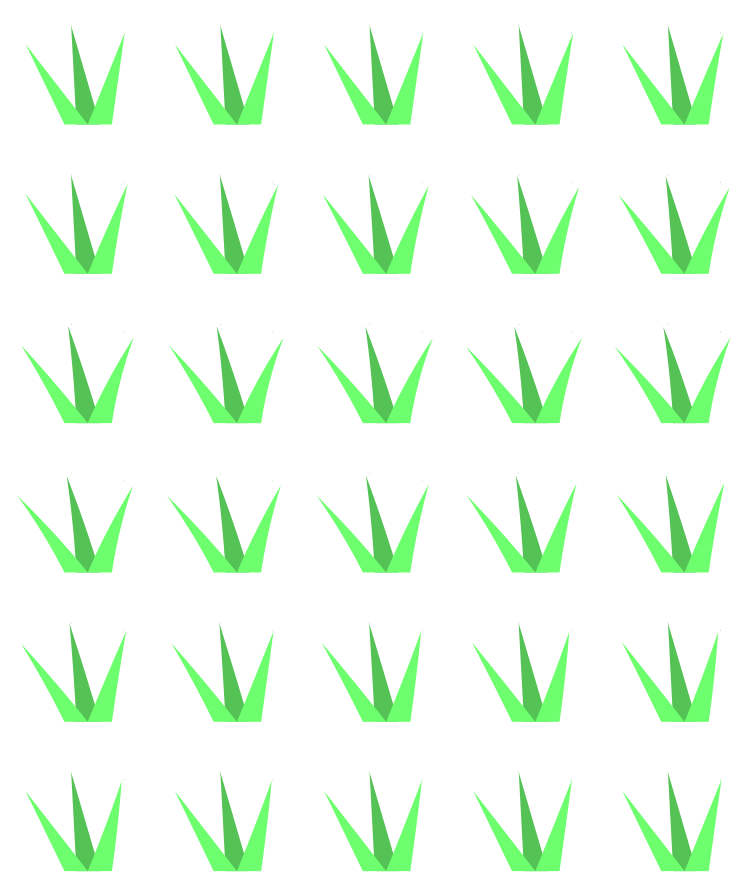
Write a Shadertoy shader that draws this pattern.

```glsl
// Grid of three-bladed grass tufts, each a successive step of one slow sway.
#define GRID vec2(5.0, 6.0)
#define GROUND 0.1664
#define BEND 2.0
#define SPECK_RADIUS 0.003
#define LEFT_TIP vec2(0.172, 0.703)
#define MID_TIP vec2(0.477, 0.828)
#define RIGHT_TIP vec2(0.836, 0.781)
#define PAPER vec3(1.0)
#define LIGHT_GREEN vec3(0.43, 1.0, 0.43)
#define DARK_GREEN vec3(0.33, 0.76, 0.33)

const float PI = 3.14159;

// Raised cosine: 1 at the centre, 0 beyond the half width.
float swell(float stepIndex, float centre, float halfWidth) {
    return 0.5 + 0.5 * cos(PI * min(abs(stepIndex - centre) / halfWidth, 1.0));
}

// Coverage of a blade rooted between roots.x and roots.y, its tip displaced by sway.
float blade(vec2 p, vec2 roots, vec2 tip, vec2 sway, vec2 pixel) {
    float t = max((p.y - GROUND) / (tip.y + sway.y - GROUND), 0.0);
    vec2 edges = mix(roots, vec2(tip.x), t) + sway.x * pow(t, BEND);
    float overlap = min(edges.y, p.x + 0.5 * pixel.x) - max(edges.x, p.x - 0.5 * pixel.x);
    float aboveGround = clamp((p.y - GROUND) / pixel.y + 0.5, 0.0, 1.0);
    return clamp(overlap / pixel.x, 0.0, 1.0) * aboveGround;
}

// Faint dot left at the resting tip of a blade.
float speck(vec2 p, vec2 tip, vec2 pixel) {
    float d = length(p - tip) - SPECK_RADIUS;
    return 0.5 * clamp(0.5 - d / pixel.x, 0.0, 1.0);
}

void mainImage(out vec4 fragColor, in vec2 fragCoord) {
    vec2 pixel = GRID / iResolution.xy;
    vec2 grid = fragCoord * pixel;
    vec2 p = fract(grid);
    vec2 cell = floor(grid);

    // Steps run left to right, then top to bottom.
    float stepIndex = cell.x + GRID.x * (GRID.y - 1.0 - cell.y);
    vec2 leftSway = vec2(-0.055, -0.023) * swell(stepIndex, 15.0, 11.0);
    vec2 midSway = vec2(-0.031, -0.016) * swell(stepIndex, 14.0, 10.0);
    vec2 rightSway = vec2(0.066, -0.043) * swell(stepIndex, 12.0, 11.0)
                   - vec2(0.023, 0.012) * swell(stepIndex, 24.0, 5.0);

    // Dark blade behind, light blades in front.
    vec3 color = PAPER;
    color = mix(color, DARK_GREEN, speck(p, MID_TIP, pixel));
    color = mix(color, DARK_GREEN, speck(p, RIGHT_TIP - vec2(0.006, 0.003), pixel));
    color = mix(color, DARK_GREEN, blade(p, vec2(0.512, 0.670), MID_TIP, midSway, pixel));
    color = mix(color, LIGHT_GREEN, blade(p, vec2(0.432, 0.588), LEFT_TIP, leftSway, pixel));
    color = mix(color, LIGHT_GREEN, blade(p, vec2(0.588, 0.750), RIGHT_TIP, rightSway, pixel));
    fragColor = vec4(color, 1.0);
}
```
